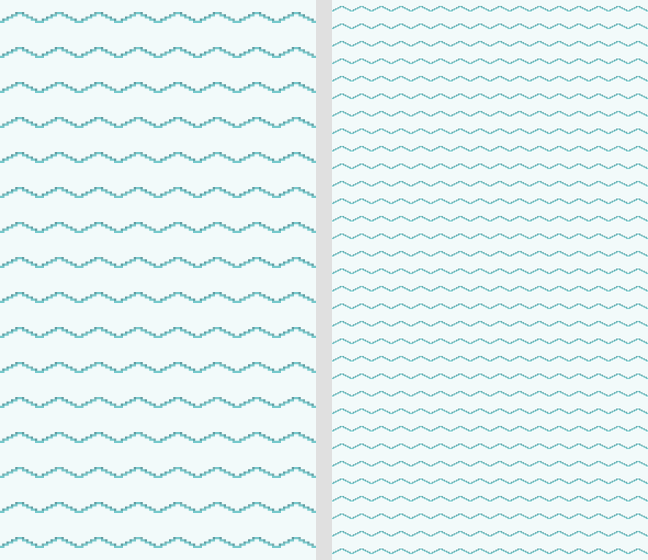
Left, the tile; right, the same tile 2 across and 2 down.
Give the GLSL for this pattern, as a Shadertoy shader.

```glsl
// Rows of stair-stepped teal waves on a pale ground, 8 waves across and 16 down.
// Each wave is a triangle profile quantised to an 18 by 16 grid of square cells,
// with a darker cell on every step; edges are smoothed by supersampling.

float hash(vec2 p) {
    return fract(sin(dot(p, vec2(127.1, 311.7))) * 43758.5453);
}

// Colour at a point measured in grid cells, 144 by 256 over the canvas
vec3 waveColor(vec2 p) {
    vec2 cell = floor(p - vec2(0.0, 5.5));
    vec2 local = mod(cell, vec2(18.0, 16.0));

    // Whole columns away from the nearest trough: 0 to 8
    float column = min(local.x, 17.0 - local.x);
    float level = floor(column / 2.0);

    vec3 color = vec3(0.95, 0.98, 0.98);
    if (local.y == level) color = vec3(0.46, 0.79, 0.80);

    // Shaded corner above the end of each tread, slightly faded in places
    if (mod(column, 2.0) == 1.0 && local.y == level + 1.0) {
        float faded = step(0.67, hash(mod(cell, vec2(144.0, 256.0))));
        color = mix(vec3(0.39, 0.60, 0.62), vec3(0.47, 0.65, 0.66), faded);
    }
    return color;
}

void mainImage(out vec4 fragColor, in vec2 fragCoord) {
    const int SAMPLES = 4;
    vec3 sum = vec3(0.0);

    // Average a regular grid of points inside the pixel
    for (int j = 0; j < SAMPLES; j++) {
        for (int i = 0; i < SAMPLES; i++) {
            vec2 offset = (vec2(i, j) + 0.5) / float(SAMPLES) - 0.5;
            vec2 uv = (fragCoord + offset) / iResolution.xy;
            sum += waveColor(uv * vec2(144.0, 256.0));
        }
    }
    fragColor = vec4(sum / float(SAMPLES * SAMPLES), 1.0);
}
```
